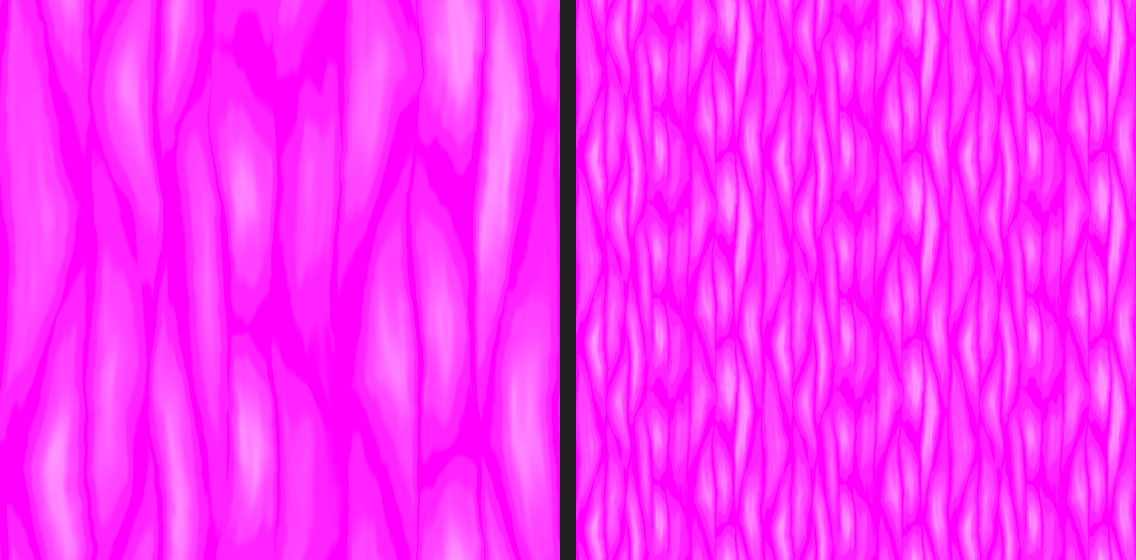
Left: one tile. Right: repeated 3 by 3.
A three.js fragment shader for this texture:

```glsl
varying vec2 vUv;

#define CELLS vec2(8.0, 2.0)
#define STRETCH 0.5
#define JITTER 0.9
#define CRACK 0.062
#define BODY 0.205
#define SHINE 0.28
#define STREAK 0.23
#define RAGGED 0.008
#define TAU 6.2831853

float hash(vec2 p) {
  vec3 q = fract(vec3(p.xyx) * 0.1031);
  q += dot(q, q.yzx + 33.33);
  return fract((q.x + q.y) * q.z);
}

// Value noise wrapping after a whole number of grid steps
float wrapNoise(vec2 uv, vec2 period) {
  vec2 p = uv * period;
  vec2 i = floor(p);
  vec2 f = fract(p);
  f = f * f * (3.0 - 2.0 * f);
  vec2 a = mod(i, period);
  vec2 b = mod(i + 1.0, period);
  vec2 seed = period * 1.7;
  float low = mix(hash(a + seed), hash(vec2(b.x, a.y) + seed), f.x);
  float high = mix(hash(vec2(a.x, b.y) + seed), hash(b + seed), f.x);
  return mix(low, high, f.y);
}

// Irregular lean of the fibres
vec2 sway(vec2 uv) {
  float x = 0.022 * sin(TAU * (uv.y + uv.x) + 0.6)
          + 0.055 * (wrapNoise(uv, vec2(4.0, 3.0)) - 0.5)
          + 0.014 * (wrapNoise(uv, vec2(9.0, 8.0)) - 0.5);
  float y = 0.03 * sin(TAU * 2.0 * uv.x + 2.0);
  return uv + vec2(x, y);
}

// Stretched cells: x is the gap to the border, y a random value per cell
vec2 fibreCells(vec2 uv) {
  vec2 p = uv * CELLS;
  vec2 base = floor(p);
  float nearest = 9.0;
  float second = 9.0;
  float id = 0.0;
  for (int j = -2; j <= 2; j++) {
    for (int i = -2; i <= 2; i++) {
      vec2 cell = base + vec2(float(i), float(j));
      vec2 key = mod(cell, CELLS);
      vec2 jitter = vec2(hash(key + 11.3), hash(key + 47.9)) - 0.5;
      float stagger = 0.5 * mod(key.x, 2.0);
      vec2 site = cell + 0.5 + JITTER * jitter + vec2(0.0, stagger - 0.25);
      float d = length((site - p) * vec2(1.0, STRETCH));
      if (d < nearest) {
        second = nearest;
        nearest = d;
        id = hash(key + 83.1);
      } else {
        second = min(second, d);
      }
    }
  }
  return vec2(second - nearest, id);
}

void main() {
  vec2 uv = sway(vUv);

  // Brush grain, from broad patches to thin hairs
  float broad = wrapNoise(uv, vec2(5.0, 3.0));
  float streak = 0.6 * wrapNoise(uv, vec2(20.0, 4.0))
               + 0.4 * wrapNoise(uv, vec2(46.0, 7.0));
  float hair = wrapNoise(uv, vec2(100.0, 10.0));
  float ragged = 0.6 * wrapNoise(uv, vec2(34.0, 26.0))
               + 0.4 * wrapNoise(uv, vec2(70.0, 50.0));

  // Ragged, uneven height of each fibre
  vec2 cell = fibreCells(uv + vec2(RAGGED * (ragged - 0.5), 0.0));
  float height = cell.x * mix(0.65, 1.4, cell.y) * mix(0.5, 1.5, broad);
  height += STREAK * (streak - 0.5) + 0.04 * (hair - 0.5);

  // Cracks, flat body tones and soft highlights
  float body = smoothstep(BODY - 0.04, BODY + 0.04, height);
  float shine = smoothstep(SHINE - 0.02, SHINE + 0.34, height);
  float green = 0.14 * smoothstep(CRACK - 0.022, CRACK + 0.022, height);
  green += body * (0.12 + 0.04 * (hair - 0.5));
  green += 0.26 * shine * (0.6 + 0.5 * streak + 0.3 * hair);

  gl_FragColor = vec4(1.0, green, 1.0, 1.0);
}
```
